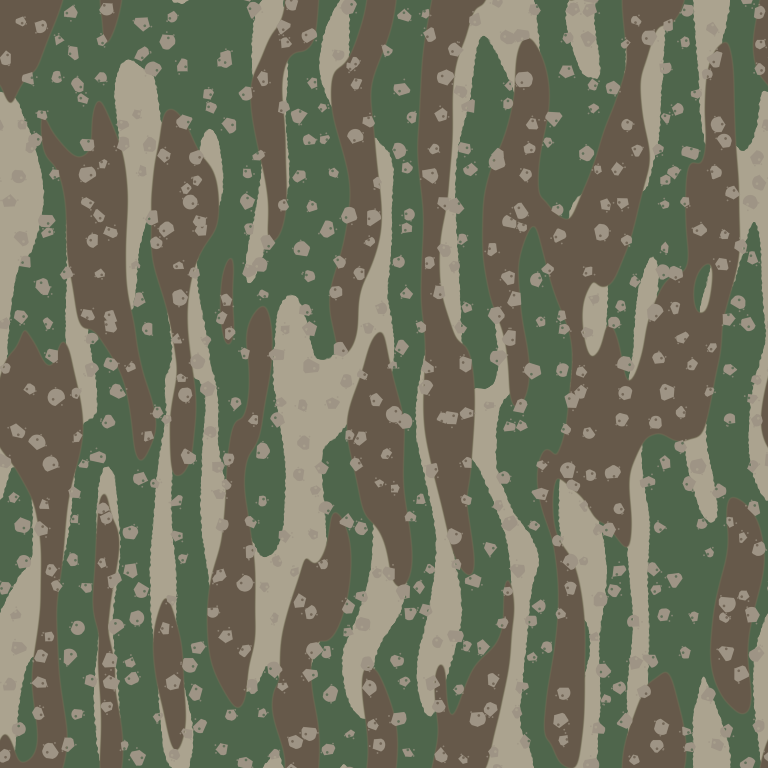
Write a WebGL 1 fragment shader that draws this pattern.

```glsl
precision highp float;

uniform vec2 u_resolution;

const float TAU = 6.2831853;
const vec3 GREEN = vec3(0.31, 0.40, 0.30);
const vec3 BROWN = vec3(0.40, 0.35, 0.29);
const vec3 TAN = vec3(0.67, 0.64, 0.56);
const vec3 PEBBLE = vec3(0.62, 0.58, 0.52);
const vec3 RIM = vec3(0.45, 0.43, 0.33);

float hash(vec2 p, float seed) {
  return fract(sin(dot(p, vec2(12.9898, 78.233)) + seed * 3.7) * 43758.5453);
}

vec2 direction(float angle) {
  return vec2(cos(angle), sin(angle));
}

// Whole cell index within the period; the half keeps mod clear of rounding
vec2 wrapCell(vec2 cell, vec2 period) {
  return floor(mod(cell + 0.5, period));
}

float cornerSlope(vec2 cell, vec2 offset, vec2 period, float seed) {
  return dot(direction(TAU * hash(wrapCell(cell, period), seed)), offset);
}

// Gradient noise that wraps after a whole number of cells;
// the shift keeps the lattices of different layers from lining up
float wrapNoise(vec2 uv, vec2 period, float seed) {
  vec2 p = uv * period + 0.2 + 0.6 * fract(seed * vec2(0.37, 0.61));
  vec2 i = floor(p);
  vec2 f = p - i;
  vec2 w = f * f * f * (f * (f * 6.0 - 15.0) + 10.0);
  vec2 x = vec2(1.0, 0.0);
  float low = mix(cornerSlope(i, f, period, seed),
                  cornerSlope(i + x, f - x, period, seed), w.x);
  float high = mix(cornerSlope(i + x.yx, f - x.yx, period, seed),
                   cornerSlope(i + 1.0, f - 1.0, period, seed), w.x);
  return mix(low, high, w.y);
}

// Upright streaks: a wavering stripe rhythm broken up by stretched noise
float streakField(vec2 uv, float stripes, float rhythm, float seed) {
  uv.x += 0.045 * wrapNoise(uv, vec2(4.0, 4.0), 3.0);
  float sway = 0.9 * wrapNoise(uv, vec2(3.0, 2.0), seed + 1.0);
  return rhythm * sin(TAU * (stripes * uv.x + sway))
       + wrapNoise(uv, vec2(17.0, 4.0), seed + 2.0)
       + 0.22 * wrapNoise(uv, vec2(29.0, 9.0), seed + 4.0);
}

// Approximate distance to the streak outline, positive inside
float streakDistance(vec2 uv, float stripes, float rhythm, float level, float seed) {
  vec2 e = vec2(0.001, 0.0);
  float f = streakField(uv, stripes, rhythm, seed);
  vec2 slope = vec2(streakField(uv + e, stripes, rhythm, seed),
                    streakField(uv + e.yx, stripes, rhythm, seed)) - f;
  return (f - level) / max(length(slope) / e.x, 1.0);
}

float coverage(float d, float soft) {
  return smoothstep(-soft, soft, d);
}

// Chipped pebble with a pit and two loose crumbs
float pebbleMask(vec2 q, vec2 id, float soft) {
  float radius = mix(0.0063, 0.0110, hash(id, 13.0));
  float turn = TAU * hash(id, 14.0);
  float d = length(q) - 1.05 * radius;
  for (int k = 0; k < 5; k++) {
    float side = float(k);
    float reach = radius * mix(0.6, 1.1, hash(id, 20.0 + side));
    float angle = turn + (side + 0.6 * hash(id, 40.0 + side)) * TAU / 5.0;
    d = max(d, dot(q, direction(angle)) - reach);
  }
  float mask = coverage(-d, soft);
  vec2 pit = radius * 0.45 * direction(TAU * hash(id, 15.0));
  mask *= 1.0 - 0.75 * coverage(0.0017 - length(q - pit), soft);
  for (int k = 0; k < 2; k++) {
    float angle = TAU * hash(id, 30.0 + float(k));
    float crumb = length(q - 1.15 * radius * direction(angle));
    mask = max(mask, 0.7 * coverage(0.0011 - crumb, soft));
  }
  return mask;
}

float pebbles(vec2 uv, float soft) {
  const float GRID = 24.0;
  vec2 cell = floor(uv * GRID);
  float mask = 0.0;
  for (int y = -1; y <= 1; y++) {
    for (int x = -1; x <= 1; x++) {
      vec2 c = cell + vec2(float(x), float(y));
      vec2 id = wrapCell(c, vec2(GRID));
      vec2 jitter = 0.05 + 0.9 * vec2(hash(id, 11.0), hash(id, 12.0));
      float present = step(hash(id, 16.0), 0.97);
      mask = max(mask, present * pebbleMask(uv - (c + jitter) / GRID, id, soft));
    }
  }
  return mask;
}

void main() {
  vec2 uv = gl_FragCoord.xy / u_resolution;
  float soft = 0.65 / min(u_resolution.x, u_resolution.y);

  // Tan streaks with ragged edges over the green ground
  float tanEdge = streakDistance(uv, 11.0, 0.17, 0.1, 40.0);
  tanEdge += 0.002 * wrapNoise(uv, vec2(190.0), 7.0);
  vec3 color = mix(GREEN, TAN, coverage(tanEdge, soft));

  // Smooth brown streaks on top, with a faint rim
  float brownEdge = streakDistance(uv, 9.0, 0.22, 0.095, 60.0);
  color = mix(color, BROWN, coverage(brownEdge, soft));
  color = mix(color, RIM, 0.45 * (1.0 - smoothstep(0.0, 0.0018, abs(brownEdge))));

  color = mix(color, PEBBLE, pebbles(uv, soft));
  gl_FragColor = vec4(color, 1.0);
}
```
